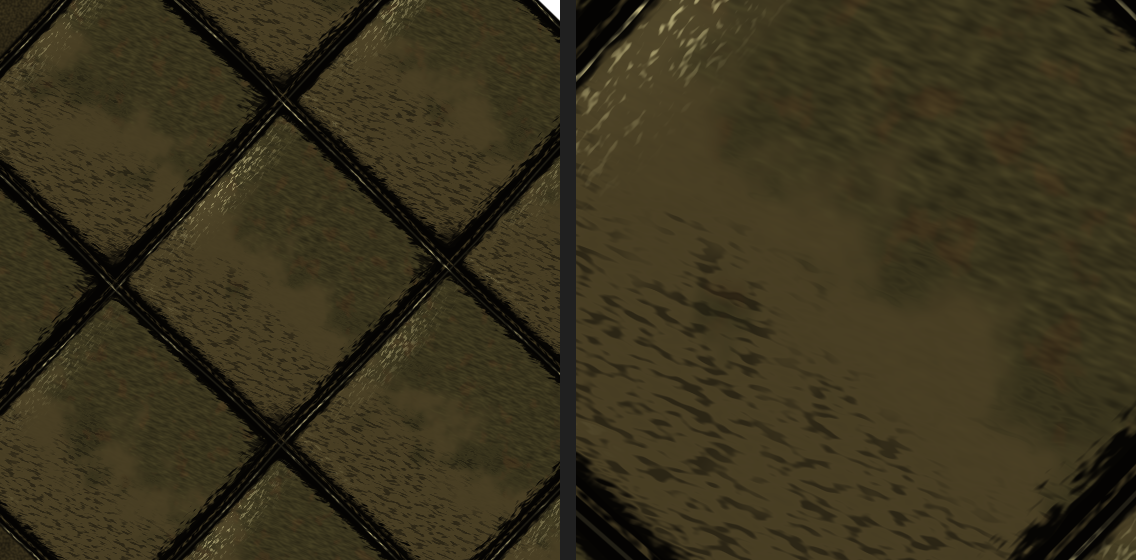
Left: the whole. Right: its middle third, enlarged.
Give the GLSL for this pattern, as a Shadertoy shader.

```glsl
// Worn olive-brown stone tiles laid on a slanted lattice with sooty joints.
// Each lattice cell is a rounded box shaded by brushed gradient noise; thin
// metallic ridges wander along the joints, and bare ground shows at corners.

const vec2 ORIGIN = vec2(0.505, 0.818);
const vec2 STEP_U = vec2(0.297, -0.287);   // towards lower right
const vec2 STEP_V = vec2(-0.302, -0.323);  // towards lower left
const vec2 CELL_SIZE = vec2(0.413, 0.441);

const vec3 SOOT = vec3(0.025, 0.02, 0.01);
const vec3 UMBER = vec3(0.285, 0.245, 0.14);
const vec3 OLIVE = vec3(0.22, 0.2, 0.11);
const vec3 PLASTER = vec3(0.17, 0.145, 0.08);
const vec3 GLEAM = vec3(0.75, 0.71, 0.5);

float hash(vec2 p) {
    return fract(sin(dot(p, vec2(127.1, 311.7))) * 43758.5);
}

vec2 gradient(vec2 cell) {
    float angle = 6.2832 * hash(cell);
    return vec2(cos(angle), sin(angle));
}

float gradientNoise(vec2 p) {
    vec2 i = floor(p), f = p - i;
    vec2 w = f * f * f * (f * (f * 6.0 - 15.0) + 10.0);
    vec2 e = vec2(1.0, 0.0);
    float low = mix(dot(gradient(i), f), dot(gradient(i + e), f - e), w.x);
    float high = mix(dot(gradient(i + e.yx), f - e.yx),
                     dot(gradient(i + e.xx), f - e.xx), w.x);
    return 1.4 * mix(low, high, w.y);
}

float fbm(vec2 p) {
    float sum = 0.0, amplitude = 0.5;
    for (int i = 0; i < 4; i++) {
        sum += amplitude * gradientNoise(p);
        p = mat2(1.6, 1.2, -1.2, 1.6) * p + 3.7;
        amplitude *= 0.5;
    }
    return sum;
}

// Noise drawn out along one direction, like dry brush marks
float strokes(vec2 p, float angle, float frequency, float stretch) {
    vec2 dir = vec2(cos(angle), sin(angle));
    vec2 q = vec2(dot(p, dir) / stretch, dot(p, vec2(-dir.y, dir.x))) * frequency;
    return 0.6 * gradientNoise(q) + 0.55 * gradientNoise(q * 2.1 + 9.0);
}

// Clean stone is 1; brush marks tear the soot's border
float cleanliness(float depth, float width, float brush) {
    return smoothstep(0.0, 0.55, depth / width + 0.8 * brush);
}

float roundedBox(vec2 p, vec2 halfSize, float radius) {
    vec2 d = abs(p) - halfSize + radius;
    return length(max(d, 0.0)) + min(max(d.x, d.y), 0.0) - radius;
}

// A dim strip and a broken bright line beside one joint
vec3 jointRidges(float dist, float along, float index, float px) {
    float wander = 0.009 * gradientNoise(vec2(along * 3.0, index * 7.3 + 0.4));
    float glint = smoothstep(-0.2, 0.5, gradientNoise(vec2(along * 18.0, index * 5.1 + 0.5)));
    float grain = clamp(0.5 + gradientNoise(vec2(along * 110.0, dist * 300.0)), 0.0, 1.0);
    float strip = 1.0 - smoothstep(0.0022 - px, 0.0022 + px, abs(dist + 0.005 - wander));
    float line = 1.0 - smoothstep(0.0013 - px, 0.0013 + px, abs(dist - 0.005 - wander));
    return UMBER * strip * grain * 0.8 + GLEAM * line * (0.15 + 0.85 * glint * grain);
}

// local: tile axes; c: upright offset from the tile centre
vec3 tileSurface(vec2 local, vec2 c, vec2 halfSize, float depth, vec2 id) {
    vec2 q = c + id * 3.7;
    float brush = strokes(q, -0.4, 150.0, 3.5);
    float hatch = strokes(q, 0.75, 150.0, 3.5);
    float mottling = fbm(q * 12.0);
    vec2 upper = halfSize + local, lower = halfSize - local;

    // Umber ground, olive stain and brushed streaks
    float slope = dot(c, vec2(0.6, 0.7)) + 0.2 * mottling;
    float stain = smoothstep(-0.05, 0.05, slope + 0.03 * brush);
    vec3 color = mix(UMBER, OLIVE, stain);
    color *= 1.0 + 0.3 * brush * stain + 0.04 * brush;
    float streaked = smoothstep(-0.03, 0.12, local.y + 0.25 * mottling);
    color *= 1.0 - 0.42 * streaked * smoothstep(0.0, 0.4, brush);
    color.r += 0.03 * stain * smoothstep(0.1, 0.4, fbm(q * 28.0));

    // Soot rubbed in from the edges and right and bottom corners
    float clean = smoothstep(0.0, 0.007, depth + 0.005 * hatch);
    clean *= cleanliness(lower.x, 0.03, hatch);
    clean *= cleanliness(lower.y, 0.026, brush);
    clean *= cleanliness(upper.y, 0.02, brush);
    float corner = length(vec2(lower.x, halfSize.y - abs(local.y)));
    clean *= mix(0.3, 1.0, cleanliness(corner - 0.02, 0.06, brush));
    color = mix(SOOT, color, clean);

    // Worn gleam along the upper left edge, with a few glints at the left corner
    float band = smoothstep(0.0, 0.01, upper.x) * (1.0 - smoothstep(0.015, 0.07, upper.x));
    float reach = (local.y + 0.04) / 0.12;
    float fleckNoise = strokes(q, 0.9, 190.0, 3.0);
    float flecks = smoothstep(0.0, 0.5, fleckNoise + 0.4 * mottling);
    float strength = mix(0.4, 1.0, hash(id + 4.0));
    float gleam = band * exp(-reach * reach) * (0.08 + flecks) * strength;
    float rim = (1.0 - smoothstep(0.0, 0.05, lower.y)) * (1.0 - smoothstep(0.05, 0.2, upper.x));
    gleam += 0.6 * rim * clean * smoothstep(0.2, 0.5, -brush);
    return mix(color, GLEAM, min(0.8 * gleam, 1.0));
}

void mainImage(out vec4 fragColor, in vec2 fragCoord) {
    float px = 1.0 / iResolution.y;
    vec2 p = fragCoord * px;
    mat2 lattice = mat2(STEP_U, STEP_V);
    vec2 grid = inverse(lattice) * (p - ORIGIN);
    vec2 id = floor(grid), nearest = floor(grid + 0.5);
    vec2 local = (grid - id - 0.5) * CELL_SIZE;
    vec2 along = grid * CELL_SIZE, joint = (grid - nearest) * CELL_SIZE;

    // Joints
    vec3 color = SOOT * 0.6;
    color += max(jointRidges(joint.x, along.y, nearest.x, px),
                 jointRidges(joint.y, along.x, nearest.y + 20.0, px));

    // Tiles
    vec2 halfSize = 0.5 * CELL_SIZE - mix(0.011, 0.015, hash(id));
    float edge = roundedBox(local, halfSize, 0.016) + 0.002 * gradientNoise(p * 35.0);
    vec3 surface = tileSurface(local, p - ORIGIN - lattice * (id + 0.5), halfSize, -edge, id);
    color = mix(color, surface, 1.0 - smoothstep(-px, px, edge));

    // Bare plaster beyond the left borders, white beyond the upper right
    float ground = max((-1.0 - grid.x) * CELL_SIZE.x, (grid.y - 2.0) * CELL_SIZE.y);
    vec3 plaster = PLASTER * (1.0 + 0.35 * gradientNoise(p * 220.0) + 0.4 * fbm(p * 25.0));
    color = mix(color, plaster, smoothstep(0.008, 0.014, ground));
    float outside = (-1.0 - grid.y) * CELL_SIZE.y - 0.006;
    color = mix(color, vec3(1.0), smoothstep(-px, px, outside));
    fragColor = vec4(clamp(color, 0.0, 1.0), 1.0);
}
```
